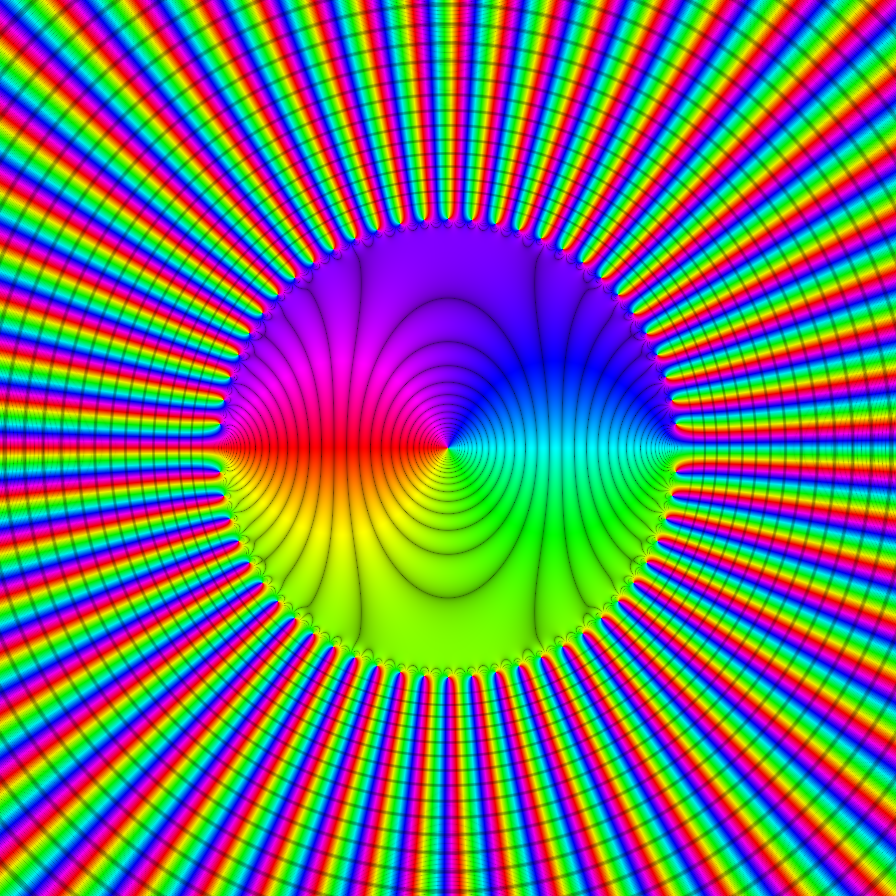
A Shadertoy shader for this background:

```glsl
// Domain colouring of the odd power sum z + z^3 + ... + z^59 on the complex plane.
// Hue shows the phase, and dark contours mark equal ratios of the modulus.
// The closed form z (1 - z^60) / (1 - z^2) is evaluated through log and angle.

const float TAU = 6.2831853;

vec3 hueColor(float hue) {
    return clamp(abs(fract(hue + vec3(0.0, 2.0, 1.0) / 3.0) * 6.0 - 3.0) - 1.0, 0.0, 1.0);
}

float angleOf(vec2 z) {
    return atan(z.y, z.x);
}

// Returns (log modulus, phase) of the power sum.
vec2 logPowerSum(vec2 z) {
    float logRadius = log(max(length(z), 1e-6));
    float angle = angleOf(z);
    float side = logRadius > 0.0 ? -1.0 : 1.0;

    // Outside the unit circle z^60 is factored out, so nothing overflows.
    float turn = 60.0 * angle * side;
    vec2 top = vec2(1.0, 0.0) - exp(-60.0 * abs(logRadius)) * vec2(cos(turn), sin(turn));
    vec2 bottom = vec2(1.0 - z.x * z.x + z.y * z.y, -2.0 * z.x * z.y);

    vec2 result = vec2(logRadius, angle);
    result += vec2(log(length(top) + 1e-7), angleOf(top));
    result -= vec2(log(length(bottom) + 1e-7), angleOf(bottom));
    if (side < 0.0) result += vec2(60.0 * logRadius, 60.0 * angle + 0.5 * TAU);
    return result;
}

void mainImage(out vec4 fragColor, in vec2 fragCoord) {
    float canvas = min(iResolution.x, iResolution.y);
    vec2 z = (fragCoord - 0.5 * iResolution.xy) / (canvas * 0.256);
    vec2 f = logPowerSum(z);

    // Modulus contours, softened into their mean where they get too dense.
    float level = (f.x - log(0.458)) / log(1.2);
    float ridge = pow(abs(sin(0.5 * TAU * level)), 0.22);
    float density = fwidth(level);
    float shade = mix(mix(0.25, 1.0, ridge), 0.93, smoothstep(0.45, 1.1, density));

    // Fine rings over the outer rays, widening with the radius.
    float radius = length(z);
    float ring = abs(fract(22.0 * log(max(radius, 1e-6))) - 0.5);
    float ringLine = 1.0 - smoothstep(0.03, 0.16, ring);
    shade *= 1.0 - 0.3 * ringLine * smoothstep(1.03, 1.1, radius);

    fragColor = vec4(hueColor(0.5 + f.y / TAU) * shade, 1.0);
}
```
